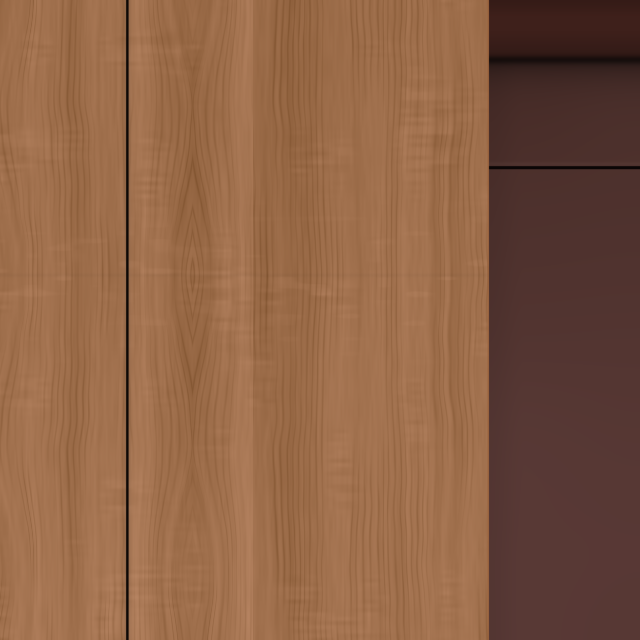
Give the GLSL for this texture, as a Shadertoy shader.

```glsl
// Book-matched wood veneer doors beside a dark maroon cabinet recess.

float hash(vec2 p) {
    vec3 q = fract(vec3(p.xyx) * 0.1031);
    q += dot(q, q.yzx + 33.33);
    return fract((q.x + q.y) * q.z);
}

float noise(vec2 p) {
    vec2 i = floor(p), f = fract(p);
    f = f * f * (3.0 - 2.0 * f);
    return mix(mix(hash(i), hash(i + vec2(1, 0)), f.x),
               mix(hash(i + vec2(0, 1)), hash(i + vec2(1, 1)), f.x), f.y);
}

// Soft bump of the given half width around a centre
float bump(float x, float centre, float width) {
    float d = (x - centre) / width;
    return exp(-d * d);
}

// Antialiased dark gap
float gap(float d, float halfWidth, float px) {
    return 1.0 - smoothstep(halfWidth - px, halfWidth + px, abs(d));
}

vec3 wood(vec2 p) {
    bool leftDoor = p.x < 0.2;
    bool matched = !leftDoor && p.x < 0.396;
    float flipY = abs(p.y - 0.57);

    // Grain coordinate: mirrored about the cathedral axis, then bent
    float axis = leftDoor ? -0.005 : 0.301;
    float a = abs(p.x - axis);
    float swell = cos(6.2832 * flipY / 0.49);
    float bend = (matched || leftDoor) ? 0.017 * swell * exp(-a * a / 0.003) : 0.0;
    float warp = 0.016 * (noise(vec2(a * 9.0 + 3.0, flipY * 7.0)) - 0.5)
               + 0.004 * (noise(vec2(a * 25.0, flipY * 22.0)) - 0.5);
    float g = a - bend + warp + (leftDoor ? 2.0 : matched ? 4.0 : 6.0);

    // Broad bands, growth lines and fine pores
    float broad = noise(vec2(g * 22.0, flipY * 1.3));
    float band = noise(vec2(g * 65.0, flipY * 2.0 + 7.0));
    float ring = noise(vec2(g * 170.0, flipY * 2.5));
    float line = pow(0.5 + 0.5 * cos(g * 690.0 + 5.0 * band), 4.0);
    line *= smoothstep(0.25, 0.8, noise(vec2(g * 35.0, flipY * 5.0 + 11.0)));
    float pore = noise(vec2(p.x * 330.0, p.y * 28.0));
    float fleck = noise(vec2(p.x * 26.0, p.y * 150.0));
    float patches = smoothstep(0.55, 0.85, noise(p * vec2(17.0, 13.0) + 5.0));

    // Light and dark strips across the doors
    float tone = 0.54 + 0.28 * (broad - 0.5) + 0.24 * (band - 0.5) + 0.22 * (ring - 0.5);
    tone += 0.20 * bump(p.x, 0.15, 0.035) + 0.22 * bump(p.x, 0.22, 0.025);
    tone += matched ? 0.26 * bump(p.x, 0.385, 0.035) : 0.0;
    tone -= matched ? 0.18 * bump(p.x, 0.301, 0.03) : 0.0;
    tone -= p.x > 0.396 ? 0.10 * bump(p.x, 0.42, 0.06) : 0.0;
    tone -= 0.10 * bump(p.x, 0.52, 0.05) * smoothstep(0.5, 0.65, p.y);
    tone += 0.16 * (0.45 - p.y);
    tone -= 0.36 * line;
    tone += 0.16 * (pore - 0.5) + 0.30 * patches * (fleck - 0.4);

    // Short cross figure near the butt joint
    float cross = smoothstep(0.72, 0.95, noise(vec2(p.x * 20.0, p.y * 85.0 + 9.0)));
    tone += 0.16 * cross * bump(p.y, 0.56, 0.10);

    vec3 col = mix(vec3(0.545, 0.365, 0.225), vec3(0.69, 0.495, 0.36), clamp(tone, -0.3, 1.15));
    return col * (1.0 - 0.025 * bump(p.y, 0.57, 0.003));
}

vec3 recess(vec2 p, float px) {
    // Back panel, lighter towards the floor
    vec3 col = mix(vec3(0.345, 0.222, 0.208), vec3(0.295, 0.185, 0.168),
                   smoothstep(0.1, 0.85, p.y));
    col += 0.012 * (noise(p * vec2(5.0, 6.0)) - 0.5);
    col *= 0.94 + 0.06 * smoothstep(0.764, 0.82, p.x);

    // Soft shadow under the shelf
    col *= 1.0 - 0.5 * exp(-max(0.907 - p.y, 0.0) / 0.028);

    // Reddish shelf edge
    vec3 shelf = mix(vec3(0.20, 0.105, 0.09), vec3(0.245, 0.125, 0.105),
                     smoothstep(0.91, 0.96, p.y));
    shelf *= 1.0 - 0.15 * smoothstep(0.97, 1.0, p.y);
    col = mix(col, shelf, smoothstep(0.904, 0.914, p.y));
    col *= 1.0 - 0.45 * bump(p.y, 0.907, 0.007);

    // Drawer gap with a faint lit lip
    col += 0.02 * bump(p.y, 0.744, 0.003);
    return mix(col, vec3(0.045, 0.025, 0.025), gap(p.y - 0.738, 0.0024, px));
}

void mainImage(out vec4 fragColor, in vec2 fragCoord) {
    vec2 p = fragCoord / iResolution.xy;
    float px = 0.75 / iResolution.y;

    // Doors with edge shading and the vertical gap
    vec3 doors = wood(p);
    doors *= 1.0 - 0.12 * bump(p.x, 0.199, 0.005);
    doors = mix(doors, vec3(0.60, 0.37, 0.21), 0.6 * bump(p.x, 0.763, 0.0018));
    doors = mix(doors, vec3(0.05, 0.03, 0.02), gap(p.x - 0.199, 0.0019, px));

    vec3 col = mix(doors, recess(p, px), smoothstep(0.764 - px, 0.764 + px, p.x));
    fragColor = vec4(col, 1.0);
}
```
